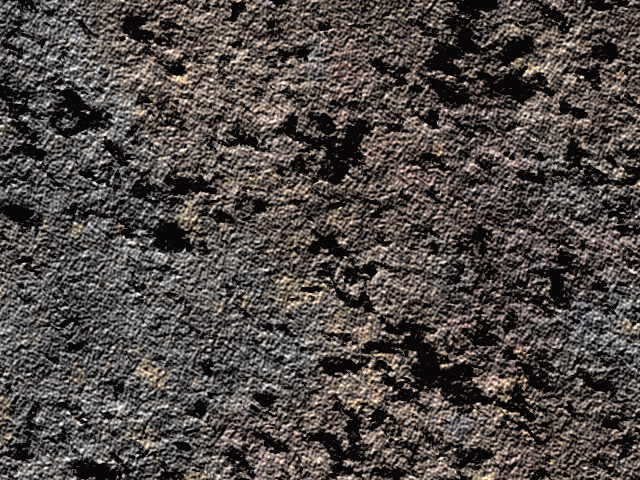
Reproduce this texture procedurally as a WebGL 2 fragment shader.

```glsl
#version 300 es
precision highp float;

uniform vec2 u_resolution;
out vec4 fragColor;

float hash(vec2 p) {
    vec3 q = fract(vec3(p.xyx) * 0.1031);
    q += dot(q, q.yzx + 33.33);
    return fract((q.x + q.y) * q.z);
}

mat2 rotation(float angle) {
    float c = cos(angle), s = sin(angle);
    return mat2(c, s, -s, c);
}

float noise(vec2 p) {
    vec2 cell = floor(p), f = fract(p);
    vec2 s = f * f * (3.0 - 2.0 * f);
    float low = mix(hash(cell), hash(cell + vec2(1, 0)), s.x);
    float high = mix(hash(cell + vec2(0, 1)), hash(cell + vec2(1, 1)), s.x);
    return mix(low, high, s.y);
}

float cornerSlope(vec2 cell, vec2 corner, vec2 f) {
    float angle = 6.2832 * hash(cell + corner);
    return dot(vec2(cos(angle), sin(angle)), f - corner);
}

float gradientNoise(vec2 p) {
    vec2 cell = floor(p), f = fract(p);
    vec2 s = f * f * f * (f * (f * 6.0 - 15.0) + 10.0);
    float low = mix(cornerSlope(cell, vec2(0), f), cornerSlope(cell, vec2(1, 0), f), s.x);
    float high = mix(cornerSlope(cell, vec2(0, 1), f), cornerSlope(cell, vec2(1), f), s.x);
    return mix(low, high, s.y);
}

float fbm(vec2 p, int octaves) {
    float sum = 0.0, total = 0.0, weight = 0.5;
    mat2 turn = rotation(0.5);
    for (int i = 0; i < octaves; i++) {
        sum += weight * noise(p);
        total += weight;
        weight *= 0.55;
        p = turn * p * 2.03 + 17.3;
    }
    return sum / total;
}

// Slope of one layer of bumps, lit from above; each layer has its own turn
float litBumps(vec2 p, float frequency, float turn) {
    mat2 r = rotation(turn);
    vec2 q = r * p * frequency + 19.0 * turn;
    return gradientNoise(q) - gradientNoise(q + r * vec2(-0.25, 0.7));
}

// Ragged hollows stretched along a falling diagonal
float hollows(vec2 p, vec2 frequency, float threshold) {
    vec2 q = rotation(0.33) * p;
    q += 0.03 * (vec2(noise(p * 22.0), noise(p * 22.0 + 40.0)) - 0.5);
    return smoothstep(threshold, threshold + 0.07, fbm(q * frequency + 5.7, 6));
}

float allHollows(vec2 p, float roughness) {
    float large = hollows(p, vec2(7.0, 12.0), 0.70 - 0.04 * roughness);
    float small = hollows(p + 3.1, vec2(16.0, 27.0), 0.675 - 0.06 * roughness);
    float cracks = hollows(p + 8.4, vec2(34.0, 54.0), 0.66 - 0.05 * roughness);
    return max(large, max(0.9 * small, 0.6 * cracks));
}

// Brightness in standard deviations around the middle tone
float surfaceTone(vec2 p, float roughness, float hollow, float ledge) {
    float grain = 2.2 * litBumps(p, 150.0, 0.6)
                + 1.5 * litBumps(p, 92.0, 1.3)
                + mix(0.7, 1.2, roughness) * litBumps(p, 45.0, 2.1)
                + mix(0.3, 0.8, roughness) * litBumps(p, 20.0, 0.3);
    float patches = 1.6 * (fbm(p * 7.0 + 31.0, 5) - 0.5);
    return 0.25 + grain + patches + 0.5 * ledge * (1.0 - hollow) - 2.8 * hollow;
}

vec3 mineralTint(vec2 p, float crust) {
    vec3 brown = vec3(1.10, 0.99, 0.91);
    vec3 slate = vec3(1.0, 1.0, 0.99);
    vec3 rust = vec3(1.17, 0.95, 0.90);
    vec3 ochre = vec3(1.16, 1.0, 0.76);
    vec3 blue = vec3(0.92, 1.0, 1.12);
    float cool = fbm(p * 2.3 + 11.0, 4) + 0.4 * abs(p.x - 0.66) - 0.14;
    vec3 tint = mix(brown, slate, smoothstep(0.38, 0.65, cool));
    tint = mix(tint, rust, 0.5 * smoothstep(0.58, 0.76, fbm(p * 4.0 + 53.0, 4)));
    tint = mix(tint, blue, 0.5 * smoothstep(0.66, 0.80, fbm(p * 9.0 + 71.0, 4)));
    tint = mix(tint, ochre, 0.6 * crust);
    // Slight colour differences between grains
    float variation = gradientNoise(p * 110.0 + 9.0);
    return tint + variation * vec3(0.10, 0.0, -0.12);
}

void main() {
    vec2 p = gl_FragCoord.xy / u_resolution.y;

    // Broad areas of smooth and broken rock
    float roughness = smoothstep(0.36, 0.64, fbm(p * 2.6 + 2.0, 3));
    float hollow = allHollows(p, roughness);
    float ledge = allHollows(p + vec2(-0.003, 0.011), roughness);

    // Pale mineral crust, mostly toward the bottom
    float lower = 1.0 - smoothstep(0.2, 0.65, p.y);
    float crust = smoothstep(0.68, 0.77, fbm(p * 13.0 + 91.0, 5) + 0.05 * lower);
    float flecks = smoothstep(0.94, 0.98, noise(p * 60.0 + 63.0));

    float tone = surfaceTone(p, roughness, hollow, ledge);
    tone += (0.5 * crust + 0.8 * flecks) * (1.0 - hollow);

    // Deep shadow clips to near black
    float light = max(0.26 + 0.215 * tone, 0.0);
    vec3 shadow = vec3(0.032, 0.025, 0.025);
    vec3 color = shadow + light * mineralTint(p, max(crust, 0.4 * flecks));
    fragColor = vec4(clamp(color, 0.0, 1.0), 1.0);
}
```
